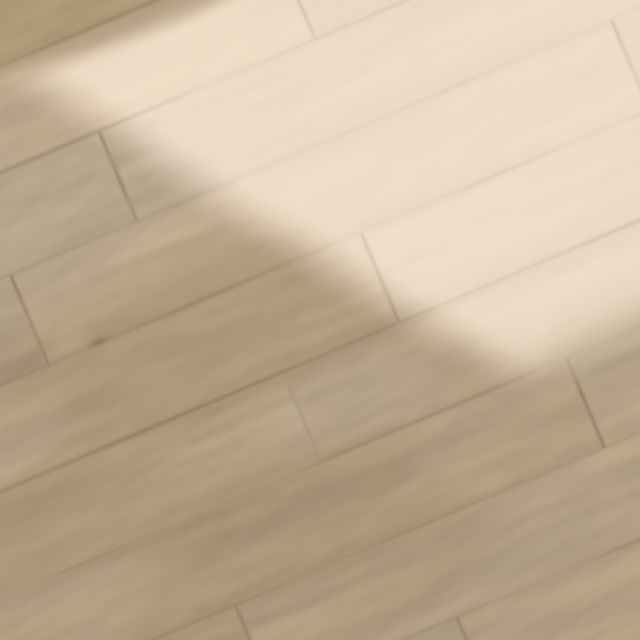
Write a three.js fragment shader that draws this texture.

```glsl
// Pale wooden floor laid in slanted planks, crossed by a soft patch of sunlight.
// Rotated rows are split by staggered end joints; stretched noise gives the grain,
// and a wedge of blurred half planes mixes the shaded wood into the sunlit wood.
varying vec2 vUv;

const float TILT = 0.4014;
const float ROW_HEIGHT = 0.153;
const float ROW_START = 0.213;
const float PLANK_LENGTH = 1.02;

const vec3 SHADE = vec3(0.677, 0.597, 0.488);
const vec3 PALE_SHADE = vec3(0.718, 0.648, 0.545);
const vec3 SUNLIT = vec3(0.930, 0.860, 0.778);
const vec3 SEAM = vec3(0.48, 0.39, 0.28);
const vec3 KNOT = vec3(0.46, 0.37, 0.27);

float hash(vec2 p) {
  return fract(sin(dot(p, vec2(127.1, 311.7))) * 43758.5453);
}

float noise(vec2 p) {
  vec2 i = floor(p);
  vec2 f = fract(p);
  f = f * f * (3.0 - 2.0 * f);
  return mix(mix(hash(i), hash(i + vec2(1.0, 0.0)), f.x),
             mix(hash(i + vec2(0.0, 1.0)), hash(i + vec2(1.0, 1.0)), f.x), f.y);
}

// Soft line of the given half width around distance zero
float softLine(float d, float width) {
  return exp(-d * d / (width * width));
}

// Position along the row of its end joint
float jointOffset(float row) {
  if (row < -3.5) return 0.671;
  if (row < -2.5) return 0.360;
  if (row < -1.5) return 0.987;
  if (row < -0.5) return 0.570;
  if (row < 0.5) return 0.768;
  if (row < 1.5) return 0.238;
  if (row < 2.5) return 0.453;
  return -0.2;
}

// Broad bands, fibres and short slanted flecks, centred on zero
float woodGrain(vec2 q, float seed) {
  vec2 p = q + vec2(seed * 17.0, seed * 9.0);
  p.y += 0.015 * (noise(p * vec2(5.0, 9.0)) - 0.5);
  float bands = noise(p * vec2(3.0, 26.0)) - 0.5;
  float fibres = noise(p * vec2(7.0, 62.0)) - 0.5;
  float flecks = noise(vec2(p.x * 24.0, p.y * 85.0 - p.x * 12.0)) - 0.5;
  return 0.5 * bands + 0.42 * fibres + 0.24 * flecks;
}

// Sunlight wedge: one diagonal edge, closed above and below along the planks
float sunlight(vec2 uv, vec2 q) {
  float wobble = 0.016 * (noise(uv * 7.0 + 3.0) - 0.5);
  float diagonal = dot(uv, vec2(0.52, 0.854)) + wobble;
  float side = smoothstep(0.72, 0.825, diagonal);
  float top = 1.0 - smoothstep(0.765, 0.815, q.y + wobble);
  float bottom = smoothstep(0.005, 0.135, q.y + wobble);
  return side * top * bottom;
}

void main() {
  // Floor coordinates: x along the planks, y across them
  float c = cos(TILT);
  float s = sin(TILT);
  vec2 q = vec2(c * vUv.x + s * vUv.y, c * vUv.y - s * vUv.x);

  // Plank identity and distances to its borders
  float across = (q.y - ROW_START) / ROW_HEIGHT;
  float row = floor(across);
  float along = (q.x - jointOffset(row)) / PLANK_LENGTH;
  float seed = hash(vec2(row + 20.0, floor(along) + 7.0));
  float seamDist = (0.5 - abs(fract(across) - 0.5)) * ROW_HEIGHT;
  float jointDist = (0.5 - abs(fract(along) - 0.5)) * PLANK_LENGTH;
  float inside = smoothstep(0.0, 0.009, min(seamDist, jointDist));

  // Lighting: paler shade on the upper planks and where sunlight spills over
  float sun = sunlight(vUv, q);
  float pale = smoothstep(0.37, 0.50, q.y);
  pale += 0.9 * softLine(length((q - vec2(0.69, 0.14)) * vec2(1.0, 2.0)), 0.15);
  pale += 0.5 * smoothstep(0.45, 0.65, noise(q * vec2(2.0, 7.0) + 11.0));
  vec3 color = mix(mix(SHADE, PALE_SHADE, min(pale, 1.0)), SUNLIT, sun);

  // Wood tone, with a slight pink or grey lean per plank
  float grain = woodGrain(q, seed) * mix(0.45, 1.0, inside);
  float tone = 0.145 * grain + 0.03 * (seed - 0.5) * inside;
  color *= 1.0 + tone * mix(1.0, 0.30, sun);
  float warmth = (hash(vec2(seed * 53.0, 4.0)) - 0.5) * inside;
  color += warmth * vec3(0.008, -0.004, -0.014);
  color -= vec3(0.045, 0.06, 0.085) * smoothstep(0.80, 0.84, q.y);

  // Seams fade in and out; the middle one is deeper
  float seamRow = floor(across + 0.5);
  float wear = smoothstep(0.3, 0.8, noise(vec2(q.x * 6.0, seamRow * 3.7 + 40.0)));
  float deep = softLine(seamRow, 0.4);
  float strength = mix(0.07, 0.26, wear) + 0.14 * deep;
  float seam = softLine(seamDist, 0.0036) * strength;
  seam += (0.04 + 0.05 * deep) * softLine(seamDist, 0.014);

  // End joints, one of them almost closed
  float jointWear = mix(0.2, 0.48, noise(vec2(q.y * 24.0, row * 5.0 + 60.0)));
  jointWear *= 1.0 - 0.65 * softLine(row + 1.0, 0.4);
  float joint = softLine(jointDist, 0.0036) * jointWear;
  color = mix(color, SEAM, max(seam, joint) * mix(1.0, 0.38, sun));

  // Small knot with a pale patch beside it
  vec2 k = q - vec2(0.324, 0.369);
  float knot = softLine(length(k * vec2(1.0, 2.4)), 0.014);
  float patchGlow = softLine(length((k + vec2(0.043, -0.012)) * vec2(1.0, 2.2)), 0.035);
  color += 0.035 * patchGlow;
  color = mix(color, KNOT, 0.42 * knot);

  gl_FragColor = vec4(clamp(color, 0.0, 1.0), 1.0);
}
```
